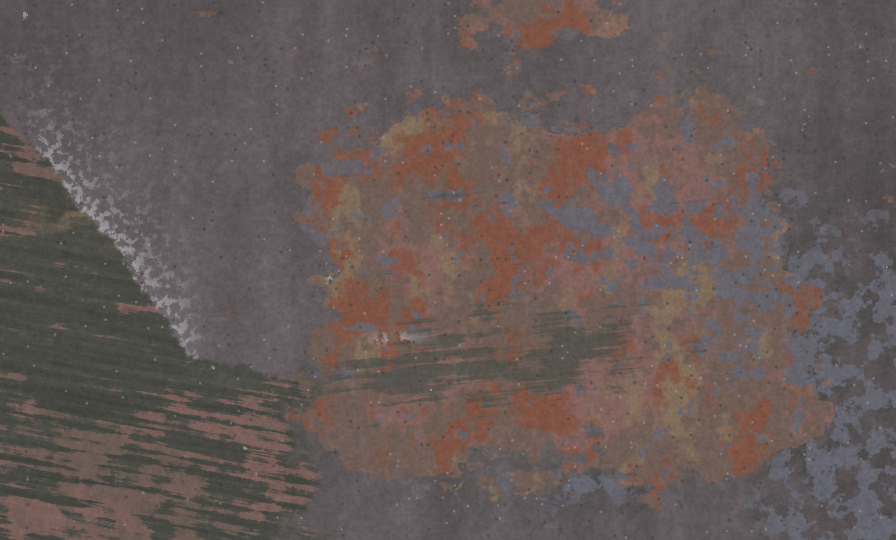
Give the GLSL for this texture, as a Shadertoy shader.

```glsl
// Weathered painted metal: grey sheet, flaking rust patch, brushed dark wedge and pale dust.
const vec3 GREY   = vec3(0.382, 0.353, 0.360);
const vec3 DARK   = vec3(0.295, 0.290, 0.285);
const vec3 GREEN  = vec3(0.290, 0.292, 0.268);
const vec3 PINK   = vec3(0.510, 0.385, 0.365);
const vec3 RUST   = vec3(0.505, 0.318, 0.255);
const vec3 OCHRE  = vec3(0.510, 0.435, 0.355);
const vec3 BROWN  = vec3(0.435, 0.365, 0.335);
const vec3 BLUE   = vec3(0.405, 0.410, 0.455);
const vec3 CHALK  = vec3(0.660, 0.655, 0.680);
const vec2 PATCH_CENTRE = vec2(1.04, 0.475);
const vec2 PATCH_HALF   = vec2(0.43, 0.325);
const float GRAIN = 0.075;

vec2 hash2(vec2 p) {
    vec3 q = fract(p.xyx * vec3(0.1031, 0.1030, 0.0973));
    q += dot(q, q.yzx + 33.33);
    return fract((q.xx + q.yz) * q.zy);
}

float corner(vec2 cell, vec2 offset, vec2 f) {
    float a = 6.2832 * hash2(cell + offset).x;
    return dot(vec2(cos(a), sin(a)), f - offset);
}

float gradientNoise(vec2 p) {
    vec2 i = floor(p), f = p - i;
    vec2 u = f * f * f * (f * (f * 6.0 - 15.0) + 10.0);
    return mix(mix(corner(i, vec2(0, 0), f), corner(i, vec2(1, 0), f), u.x),
               mix(corner(i, vec2(0, 1), f), corner(i, vec2(1, 1), f), u.x), u.y);
}

float fbm(vec2 p) {
    float sum = 0.0, amp = 1.0;
    for (int i = 0; i < 5; i++) {
        sum += amp * gradientNoise(p);
        p = p * 2.07 + vec2(17.3, 9.1);
        amp *= 0.58;
    }
    return sum;
}

float cover(float v, float threshold, float soft) {
    return smoothstep(threshold - soft, threshold + soft, v);
}

float blob(vec2 p, vec2 centre, vec2 radius) {
    vec2 q = (p - centre) / radius;
    return exp(-dot(q, q));
}

float roundBox(vec2 p, vec2 halfSize, float r) {
    vec2 q = abs(p) - halfSize + r;
    return length(max(q, 0.0)) + min(max(q.x, q.y), 0.0) - r;
}

// Round specks, one in a share of the cells
float specks(vec2 p, float scale, float share) {
    vec2 cell = floor(p * scale), h = hash2(cell + 71.0);
    float d = length(fract(p * scale) - 0.3 - 0.4 * h);
    return step(hash2(cell + 13.0).y, share) * smoothstep(0.3, 0.1, d);
}

void mainImage(out vec4 fragColor, in vec2 fragCoord) {
    vec2 p = fragCoord / iResolution.y;
    float broad = fbm(p * 4.0 + 3.0), flake = fbm(p * vec2(11.0, 15.0) + 20.0);
    float mottle = fbm(p * 24.0 + 41.0), fine = fbm(p * 60.0 + 7.0);

    // Bare sheet with faint vertical stains
    vec3 col = GREY * (1.0 + 0.07 * broad + 0.11 * fbm(p * vec2(9.0, 1.6)) + 0.05 * mottle);
    col *= 1.0 - 0.10 * smoothstep(1.3, 1.66, p.x) - 0.12 * blob(p, vec2(0.0, 1.0), vec2(0.4, 0.2));

    // Blue-grey speckled wear along the right and the lower edge
    float wear = smoothstep(1.28, 1.50, p.x + 0.1 * broad) * smoothstep(0.80, 0.45, p.y);
    wear = max(wear, blob(p, vec2(1.08, 0.10), vec2(0.2, 0.05)));
    col = mix(col, DARK, 0.75 * wear * cover(flake, 0.05, 0.25));
    col = mix(col, BLUE, 0.85 * cover(mottle + 0.5 * flake, 0.75 - 0.75 * wear, 0.14) * wear);

    // Flaking patch: ragged outline, fringe above and loose chips
    vec2 q = p - PATCH_CENTRE;
    q.x += 0.22 * q.y * smoothstep(-0.1, 0.3, q.x);
    float outline = roundBox(q, PATCH_HALF, 0.12);
    outline = min(outline, 0.10 - 0.18 * blob(p, vec2(1.02, 0.97), vec2(0.20, 0.07)));
    float ragged = outline + 0.10 * broad + 0.09 * flake + 0.025 * mottle;
    float patchMask = smoothstep(0.010, -0.010, ragged);
    float chips = cover(flake + 0.3 * mottle, 0.50 + 1.1 * max(outline, 0.0), 0.04);
    patchMask = max(patchMask, 0.8 * chips * smoothstep(0.30, 0.05, outline));

    // Worn paint layers inside the patch
    vec3 paint = mix(BROWN, PINK, cover(broad + 0.6 * mottle, 0.02, 0.20));
    float ochre = blob(p, vec2(0.78, 0.80), vec2(0.2, 0.09)) + blob(p, vec2(1.25, 0.33), vec2(0.13, 0.15))
                + blob(p, vec2(0.61, 0.60), vec2(0.06, 0.2));
    paint = mix(paint, OCHRE, 0.85 * cover(fbm(p * vec2(10.0, 7.0) + 60.0) + 0.4 * mottle, 0.38 - 0.45 * ochre, 0.20));
    float rust = fbm(p * vec2(9.0, 6.0) + 83.0) + 0.5 * mottle;
    paint = mix(paint, RUST, 0.85 * cover(rust, 0.22 - 0.2 * blob(p, vec2(0.9, 0.65), vec2(0.3, 0.2)), 0.18));
    float blueZone = blob(p, vec2(1.17, 0.58), vec2(0.17, 0.13)) + blob(p, vec2(0.56, 0.62), vec2(0.08, 0.16))
                   + blob(p, vec2(1.42, 0.50), vec2(0.12, 0.25));
    paint = mix(paint, BLUE * 0.96, 0.85 * cover(mottle + 0.6 * flake, 0.52 - 0.60 * blueZone, 0.13));
    float brush = fbm(vec2(p.x * 4.0, (p.y - 0.10 * p.x) * 75.0));
    float band = blob(p, vec2(0.90, 0.33 + 0.1 * (p.x - 0.9)), vec2(0.36, 0.09));
    paint = mix(paint, GREEN * 1.08, 0.80 * cover(0.5 * brush + 0.5 * flake, 0.55 - 0.75 * band, 0.18));
    col = mix(col, paint, patchMask);

    // Brushed dark wedge at lower left, pink where the coat has worn off
    float slope = max(0.80 - 1.21 * p.x, 0.37 - 0.42 * (p.x - 0.357));
    float above = p.y - slope + 0.035 * broad + 0.012 * mottle;
    float wedge = smoothstep(0.008, -0.008, above) * cover(0.56 + 0.07 * flake - p.x, 0.0, 0.03);
    float strokes = fbm(vec2(p.x * 3.5, (p.y + 0.18 * p.x) * 60.0) + 30.0);
    float worn = blob(p, vec2(0.20, 0.08), vec2(0.24, 0.16)) + 0.6 * blob(p, vec2(0.08, 0.70), vec2(0.2, 0.08))
               + 0.5 * blob(p, vec2(0.50, 0.20), vec2(0.10, 0.2));
    vec3 coat = GREEN * (1.0 + 0.16 * strokes);
    vec3 under = mix(BROWN, PINK, cover(broad + 0.4 * mottle, -0.1, 0.3));
    coat = mix(coat, under, 0.85 * cover(0.6 * strokes + 0.6 * flake + 0.2 * mottle, 0.42 - 0.65 * worn, 0.14));
    coat = mix(coat, OCHRE, 0.7 * blob(p, vec2(0.16, 0.60), vec2(0.09, 0.05)) * cover(flake, 0.0, 0.2));
    col = mix(col, coat, wedge);

    // Pale dust sprayed along the wedge, and scattered chalk marks
    float spray = smoothstep(-0.015, 0.01, above) * exp(-max(above, 0.0) * 12.0)
                * smoothstep(0.02, 0.10, p.x) * smoothstep(0.40, 0.33, p.x);
    col = mix(col, CHALK, spray * (0.15 + 0.65 * cover(fine + 0.3 * mottle, 0.30 - 0.30 * spray, 0.18)));
    float marks = cover(fbm(p * vec2(32.0, 20.0) + 91.0), 0.88, 0.06);
    marks += blob(p, vec2(0.73, 0.373), vec2(0.05, 0.012)) * cover(flake + mottle, 0.0, 0.15);
    col = mix(col, CHALK, 0.7 * clamp(marks, 0.0, 1.0));
    col = mix(col, CHALK, 0.40 * specks(p, 85.0, 0.025));
    col = mix(col, DARK * 0.8, 0.45 * specks(p + 5.0, 70.0, 0.05));

    // Surface grain
    col *= 1.0 + GRAIN * fine + GRAIN * gradientNoise(p * 150.0);
    fragColor = vec4(col, 1.0);
}
```
